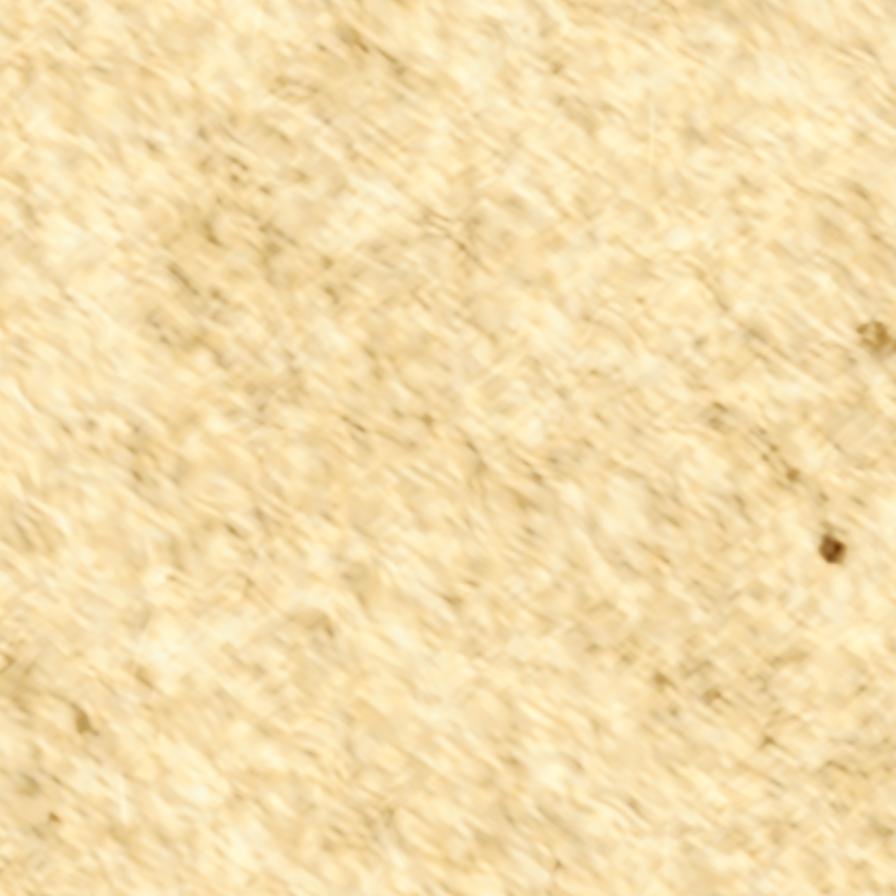
A Shadertoy shader for this texture:

```glsl
const float GRAIN_SIZE = 0.0075;   // width of one fine fibre
const float GRAIN_STRETCH = 2.6;   // fibre length over width
const float GRAIN_GAIN = 1.2;
const float MOTTLE_SIZE = 0.085;
const float MOTTLE_GAIN = 0.85;
const float TINT_GAIN = 0.022;
const int THREADS = 22;
const int SPECKS = 34;
const vec2 STRAND_START = vec2(0.69, 0.645);
const vec2 STRAND_END = vec2(0.945, 0.39);
const vec2 KNOT = vec2(0.928, 0.384);
const vec2 EDGE_STAIN = vec2(0.985, 0.627);

// Paper colours from dark stain to bright pulp, with the tone of each
const int STEPS = 7;
const vec3 PAPER[STEPS] = vec3[STEPS](
    vec3(0.36, 0.15, 0.00), vec3(0.77, 0.62, 0.35), vec3(0.88, 0.77, 0.55),
    vec3(0.935, 0.825, 0.61), vec3(0.965, 0.865, 0.67), vec3(0.99, 0.915, 0.735),
    vec3(1.00, 0.97, 0.83));
const float TONE[STEPS] = float[STEPS](-6.5, -2.6, -1.6, -0.9, -0.1, 0.8, 2.3);

float hash(vec2 cell, uint seed) {
    uvec2 c = uvec2(ivec2(cell));
    uint h = c.x * 1597u + c.y * 51749u + seed * 7919u;
    h = (h ^ (h >> 15)) * 73244475u;
    h = (h ^ (h >> 15)) * 73244475u;
    h ^= h >> 16;
    return float(h & 65535u) / 65535.0;
}

// Smooth value noise from -1 to 1
float noise(vec2 p, uint seed) {
    vec2 i = floor(p), f = fract(p);
    f = f * f * (3.0 - 2.0 * f);
    float low = mix(hash(i, seed), hash(i + vec2(1, 0), seed), f.x);
    float high = mix(hash(i + vec2(0, 1), seed), hash(i + vec2(1, 1), seed), f.x);
    return 2.0 * mix(low, high, f.y) - 1.0;
}

vec2 rotate(vec2 p, float angle) {
    float c = cos(angle), s = sin(angle);
    return vec2(c * p.x + s * p.y, c * p.y - s * p.x);
}

float fibreNoise(vec2 p, float angle, float size, uint seed) {
    vec2 q = rotate(p, angle) / size;
    return noise(q / vec2(GRAIN_STRETCH, 1.0), seed);
}

// Matted fibres, mostly falling to the right
float grain(vec2 p) {
    p += 0.006 * vec2(noise(p * 22.0, 1u), noise(p * 22.0, 2u));
    float blend = 0.5 + 0.5 * noise(p * 7.0, 3u);
    float falling = fibreNoise(p, -0.6, GRAIN_SIZE, 4u);
    float steep = fibreNoise(p, -1.1, GRAIN_SIZE * 1.2, 5u);
    float rising = fibreNoise(p, 0.65, GRAIN_SIZE, 6u);
    float coarse = fibreNoise(p, -0.85, GRAIN_SIZE * 2.2, 7u);
    return falling + mix(steep, rising, blend) * 0.8 + coarse * 0.7;
}

float mottle(vec2 p) {
    vec2 q = rotate(p, -0.9) / MOTTLE_SIZE;
    return noise(q * vec2(0.45, 0.6), 8u) * 0.7 + noise(q, 9u) * 0.7
         + noise(rotate(q, 0.8) * 2.3, 10u) * 0.6;
}

// Long faint curved threads, both pale and dark
float threads(vec2 p) {
    float sum = 0.0;
    for (int i = 0; i < THREADS; i++) {
        vec2 id = vec2(i, 0);
        vec2 q = p - vec2(hash(id, 11u), hash(id, 12u));
        q = rotate(q, mix(-2.0, -0.4, hash(id, 13u)));
        q.y += (hash(id, 14u) - 0.5) * 6.0 * q.x * q.x;
        float reach = mix(0.03, 0.09, hash(id, 15u));
        float body = exp(-pow(q.y / 0.0035, 2.0)) * smoothstep(reach, reach * 0.3, abs(q.x));
        sum += body * mix(-1.1, 1.0, hash(id, 16u));
    }
    return sum;
}

float blot(vec2 p, vec2 centre, float radius) {
    vec2 d = (p - centre) / radius;
    return exp(-dot(d, d));
}

// Small scattered spots, two in three of them dark
float specks(vec2 p) {
    float sum = 0.0;
    for (int i = 0; i < SPECKS; i++) {
        vec2 id = vec2(i, 1);
        vec2 centre = vec2(hash(id, 17u), hash(id, 18u));
        float size = mix(0.006, 0.014, hash(id, 19u));
        float strength = mix(0.7, 2.0, pow(hash(id, 20u), 2.0));
        sum += blot(p, centre, size) * (i % 3 == 0 ? strength : -strength);
    }
    return sum;
}

// Dark tapering strand that ends in a knot
float strand(vec2 p) {
    vec2 axis = STRAND_END - STRAND_START;
    float t = dot(p - STRAND_START, axis) / dot(axis, axis);
    float bow = 0.012 * sin(3.14159 * clamp(t, 0.0, 1.0));
    float off = dot(p - STRAND_START, normalize(vec2(-axis.y, axis.x))) - bow;
    float width = mix(0.005, 0.014, smoothstep(0.0, 0.6, t));
    float fade = smoothstep(-0.05, 0.4, t) * (1.0 - 0.75 * smoothstep(0.93, 1.12, t));
    float patchy = 0.8 + 0.35 * noise(vec2(t * 22.0, off * 130.0), 21u);
    return exp(-pow(off / width, 2.0)) * fade * patchy * 2.5;
}

vec3 paperColour(float tone) {
    vec3 colour = PAPER[0];
    for (int i = 1; i < STEPS; i++)
        colour = mix(colour, PAPER[i], clamp((tone - TONE[i - 1]) / (TONE[i] - TONE[i - 1]), 0.0, 1.0));
    return colour;
}

void mainImage(out vec4 fragColor, in vec2 fragCoord) {
    vec2 p = fragCoord / iResolution.xy;
    vec2 ragged = p + 0.006 * vec2(noise(p * 85.0, 22u), noise(p * 85.0, 23u));

    float tone = GRAIN_GAIN * grain(p) + MOTTLE_GAIN * mottle(p);
    tone = tone * 0.95 + threads(p) + specks(ragged);
    tone -= strand(p) + 5.0 * blot(ragged, KNOT, 0.015) + 2.8 * blot(ragged, EDGE_STAIN, 0.022);

    // Slight drift between warm and grey pulp
    float warmth = noise(p * 45.0, 24u) + 0.7 * noise(p * 110.0, 25u);
    vec3 colour = paperColour(tone) + TINT_GAIN * warmth * vec3(0.5, 0.0, -1.0);
    fragColor = vec4(clamp(colour, 0.0, 1.0), 1.0);
}
```
